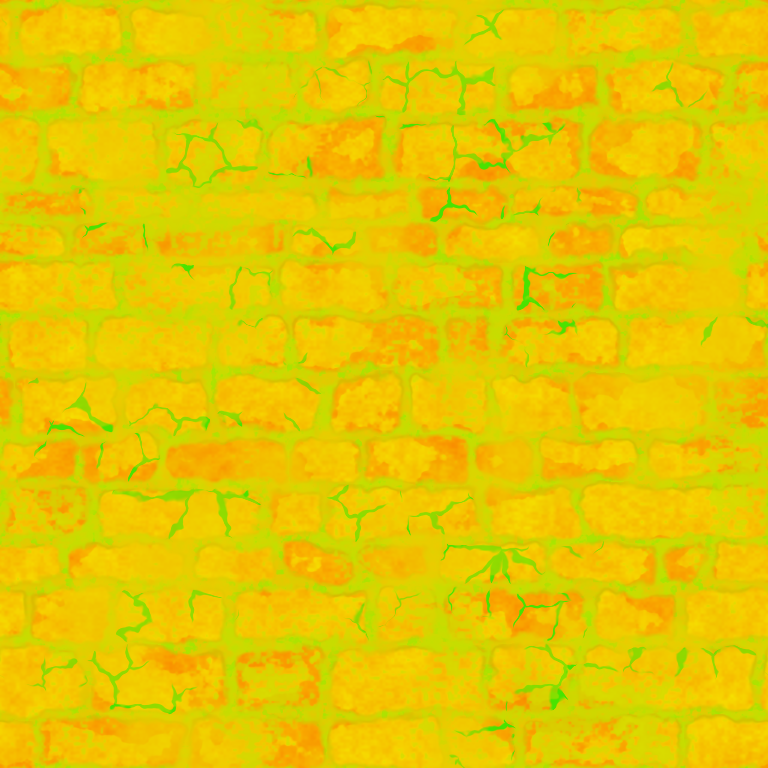
Give the GLSL for this texture, as a Shadertoy shader.

```glsl
// Weathered brick wall: fourteen courses of uneven height, each split into
// jittered bricks with rounded, worn edges. Periodic noise adds patchy coating,
// mottled mortar, stains and branching green cracks, so the wall tiles.

const int ROWS = 14;
// Top edge of each course measured downwards, closed by the wrapped first edge.
const float ROW_TOP[15] = float[15](.005, .078, .151, .242, .289, .339, .411,
    .487, .565, .630, .704, .763, .840, .932, 1.005);
const float FIRST_JOINT[14] = float[14](.164, .098, .059, .124, .091, .154, .120,
    .020, .098, .124, .085, .039, .110, .052);
const float BRICK_COUNT[14] = float[14](7., 7., 6., 7., 8., 6., 7.,
    8., 8., 6., 8., 7., 6., 6.);

const vec3 BARE = vec3(.975, .665, 0.);
const vec3 COATING = vec3(.965, .785, 0.);
const vec3 MORTAR = vec3(.87, .80, 0.);
const vec3 MOSS = vec3(.79, .86, 0.);
const vec3 SPECK = vec3(.64, .90, 0.);
const vec3 RIM = vec3(.82, .71, 0.);
const vec3 SMEAR = vec3(.93, .81, 0.);
const vec3 CRACK = vec3(.25, .90, 0.);

struct Brick { vec2 local; vec2 halfSize; vec2 id; };

float hash(vec2 p) {
    return fract(sin(dot(p, vec2(127.1, 311.7))) * 43758.5453);
}

// Value noise that repeats over the unit square.
float noise(vec2 uv, float freq) {
    vec2 p = uv * freq, cell = floor(p), f = fract(p);
    vec2 a = mod(cell, freq), b = mod(cell + 1., freq);
    f = f * f * (3. - 2. * f);
    return mix(mix(hash(a + freq), hash(vec2(b.x, a.y) + freq), f.x),
               mix(hash(vec2(a.x, b.y) + freq), hash(b + freq), f.x), f.y);
}

float fbm(vec2 uv, float freq, int octaves) {
    float sum = 0., amp = 1., total = 0.;
    for (int i = 0; i < octaves; i++) {
        sum += amp * noise(uv, freq);
        total += amp;
        amp *= .55;
        freq *= 2.;
    }
    return sum / total;
}

vec2 warp(vec2 uv, float freq, float amount) {
    return uv + amount * (vec2(fbm(uv, freq, 3), fbm(uv + .37, freq, 3)) - .5);
}

// Gap between the two nearest scattered points: zero along cell borders.
float cellBorder(vec2 uv, float freq) {
    vec2 p = uv * freq, cell = floor(p);
    float nearest = 9., second = 9.;
    for (int y = -1; y <= 1; y++)
    for (int x = -1; x <= 1; x++) {
        vec2 c = cell + vec2(x, y), key = mod(c, freq);
        float d = length(c + vec2(hash(key + 3.1), hash(key + 8.7)) - p);
        second = min(second, max(nearest, d));
        nearest = min(nearest, d);
    }
    return second - nearest;
}

float roundBox(vec2 p, vec2 halfSize, float radius) {
    vec2 q = abs(p) - halfSize + radius;
    return length(max(q, 0.)) + min(max(q.x, q.y), 0.) - radius;
}

// Joint position in brick units; the first joint of a course is not shifted.
float joint(float i, float count, float row) {
    float k = mod(i, count);
    return i + (k < .5 ? 0. : .62 * (hash(vec2(k, row + 2.3)) - .5));
}

Brick findBrick(vec2 p) {
    float y = fract(1. - p.y - ROW_TOP[0]) + ROW_TOP[0];
    int row = 0;
    for (int i = 1; i < ROWS; i++) if (y >= ROW_TOP[i]) row = i;
    float r = float(row), count = BRICK_COUNT[row];
    float s = (p.x - FIRST_JOINT[row]) * count, i = floor(s);
    if (s < joint(i, count, r)) i--;
    else if (s >= joint(i + 1., count, r)) i++;
    vec2 spanX = vec2(joint(i, count, r), joint(i + 1., count, r)) / count;
    vec2 spanY = vec2(ROW_TOP[row], ROW_TOP[row + 1]);
    vec2 local = vec2(s / count - .5 * (spanX.x + spanX.y), .5 * (spanY.x + spanY.y) - y);
    vec2 halfSize = .5 * vec2(spanX.y - spanX.x, spanY.y - spanY.x);
    return Brick(local, halfSize, vec2(mod(i, count), r) + 1.);
}

void mainImage(out vec4 fragColor, in vec2 fragCoord) {
    vec2 uv = fragCoord / iResolution.xy;
    float pixel = 1. / iResolution.y;
    Brick brick = findBrick(warp(uv, 20., .022));
    float grain = fbm(uv, 128., 2), mottle = fbm(uv, 22., 4);

    // Worn brick outline
    float inset = mix(.005, .009, hash(brick.id + 4.));
    float dist = roundBox(brick.local, brick.halfSize - inset, .011);
    dist += (fbm(uv, 48., 3) - .5) * .014;
    float face = 1. - smoothstep(-.003 - pixel, .003 + pixel, dist);

    // Brick face: pale coating flaking off an orange body
    float cover = -dist * 18. + (fbm(uv, 14., 4) - .5) * 2.4
                + (hash(brick.id) - .5) * .9 + (grain - .5) * .25;
    float coat = smoothstep(-.08, .08, cover);
    vec3 faceColor = mix(BARE, COATING, coat);
    faceColor.g += (grain - .5) * .14 + (mottle - .5) * .16;

    // Mortar with moss and bright specks
    vec3 mortarColor = mix(MORTAR, MOSS, smoothstep(.40, .62, fbm(uv + .13, 36., 4)));
    mortarColor = mix(mortarColor, SPECK, .8 * smoothstep(.58, .74, fbm(uv, 90., 3)));
    mortarColor += vec3(-.12, .06, 0.) * (grain - .5);
    vec3 color = mix(mortarColor, faceColor, face);

    // Shaded rim, heavier on the upper side, then smears and stains
    float upper = mix(.25, .6, smoothstep(-.01, .02, brick.local.y));
    float rim = exp(-pow((dist - .001) / .0028, 2.)) * smoothstep(.3, .6, mottle);
    color = mix(color, RIM, rim * upper);
    color = mix(color, SMEAR, .6 * smoothstep(.50, .68, fbm(uv + .51, 9., 4)));
    float stain = .6 * fbm(uv + .29, 8., 3) + .4 * grain;
    color = mix(color, MOSS, .65 * smoothstep(.56, .68, stain));

    // Cracks confined to some bricks, tapering with the mask
    float cracked = step(.48, hash(brick.id + 7.7)) * face;
    float strength = smoothstep(.47, .64, fbm(uv + .21, 11., 2)) * cracked;
    float border = cellBorder(warp(uv, 40., .025), 17.) / 34.;
    float width = .0022 * strength * mix(.5, 1.4, noise(uv, 70.));
    float line = 1. - smoothstep(width - pixel * .5, width + pixel, border);
    color = mix(color, CRACK, line * smoothstep(.05, .3, strength) * mix(.95, .55, coat));

    fragColor = vec4(clamp(color, 0., 1.), 1.);
}
```
